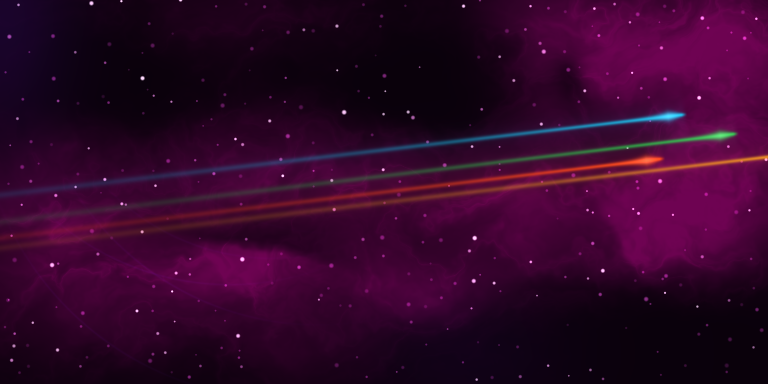
This background is drawn by a Shadertoy shader. Its source:

```glsl
// Four coloured light trails crossing a magenta nebula full of stars.

const vec3 VOID_COLOR = vec3(0.040, 0.003, 0.045);
const vec3 HAZE_COLOR = vec3(0.190, 0.006, 0.155);
const vec3 CLOUD_COLOR = vec3(0.430, 0.012, 0.320);
const vec3 VIOLET = vec3(0.055, 0.012, 0.120);

const int CLOUD_COUNT = 12;
// Cloud centre (xy) and radius (zw), in canvas heights.
const vec4 CLOUDS[CLOUD_COUNT] = vec4[](
    vec4(1.82, 0.89, 0.32, 0.20), vec4(1.47, 0.88, 0.18, 0.20),
    vec4(1.75, 0.44, 0.26, 0.19), vec4(1.37, 0.44, 0.18, 0.18),
    vec4(0.12, 0.46, 0.21, 0.17), vec4(0.26, 0.27, 0.34, 0.16),
    vec4(0.58, 0.55, 0.36, 0.13), vec4(1.04, 0.48, 0.34, 0.17),
    vec4(1.10, 0.26, 0.19, 0.08), vec4(0.62, 0.13, 0.40, 0.13),
    vec4(1.95, 0.62, 0.22, 0.22), vec4(0.60, 0.95, 0.36, 0.15));
const float CLOUD_WEIGHTS[CLOUD_COUNT] = float[](
    0.62, 0.42, 0.50, 0.32, 0.38, 0.32, 0.34, 0.36, 0.44, 0.20, 0.34, 0.15);

vec2 hash2(vec2 cell) {
    vec3 h = fract(cell.xyx * vec3(0.1031, 0.1030, 0.0973));
    h += dot(h, h.yzx + 33.33);
    return fract((h.xx + h.yz) * h.zy);
}

float cornerGradient(vec2 cell, vec2 f, vec2 corner) {
    float angle = 6.28318 * hash2(cell + corner).x;
    return dot(vec2(cos(angle), sin(angle)), f - corner);
}

float gradientNoise(vec2 p) {
    vec2 i = floor(p), f = p - i;
    vec2 u = f * f * f * (f * (f * 6.0 - 15.0) + 10.0);
    vec2 e = vec2(0.0, 1.0);
    return mix(mix(cornerGradient(i, f, e.xx), cornerGradient(i, f, e.yx), u.x),
               mix(cornerGradient(i, f, e.xy), cornerGradient(i, f, e.yy), u.x), u.y);
}

float fbm(vec2 p) {
    float sum = 0.0, amplitude = 0.6;
    for (int i = 0; i < 5; i++) {
        sum += amplitude * gradientNoise(p);
        p = mat2(1.6, 1.2, -1.2, 1.6) * p + 7.3;
        amplitude *= 0.5;
    }
    return sum;
}

float blob(vec2 p, vec2 centre, vec2 radius) {
    vec2 q = (p - centre) / radius;
    return exp(-dot(q, q));
}

// A soft blob cut off along one crisp side.
float veil(vec2 p, vec2 centre, vec2 radius, vec2 edgePoint, vec2 inward) {
    float edge = dot(p - edgePoint, normalize(inward));
    return blob(p, centre, radius) * smoothstep(-0.012, 0.022, edge);
}

vec3 nebula(vec2 p) {
    vec2 warp = vec2(fbm(p * 3.0 + 4.0), fbm(p * 3.0 + 19.0));
    vec2 q = p + 0.09 * warp;
    float density = 0.10;
    for (int i = 0; i < CLOUD_COUNT; i++)
        density += CLOUD_WEIGHTS[i] * blob(q, CLOUDS[i].xy, CLOUDS[i].zw);
    vec2 folded = p + 0.10 * warp;
    density += 0.50 * veil(folded, vec2(0.62, 0.31), vec2(0.21, 0.10), vec2(0.64, 0.365), vec2(-0.25, -1.0));
    density += 0.26 * veil(folded, vec2(1.70, 0.41), vec2(0.22, 0.13), vec2(1.57, 0.43), vec2(1.0, 0.6));
    // Wisps and creased strands stretched along the direction of travel.
    vec2 along = mat2(0.97, -0.24, 0.24, 0.97) * p;
    float crease = abs(fbm(along * vec2(2.2, 5.0) + 1.8 * warp + 31.0));
    density *= 0.90 + 0.45 * fbm(along * vec2(3.0, 7.0) + 1.5 * warp) + 0.26 * exp(-crease * 9.0);
    // Empty pockets.
    density *= 1.0 - 0.75 * blob(q, vec2(0.27, 0.78), vec2(0.22, 0.12));
    density *= 1.0 - 0.75 * blob(q, vec2(1.08, 0.77), vec2(0.24, 0.11));
    density *= 1.0 - 0.55 * blob(q, vec2(1.48, 0.79), vec2(0.05, 0.09));
    density *= 1.0 - 0.85 * blob(q, vec2(1.80, 0.09), vec2(0.38, 0.13));
    vec3 color = mix(VOID_COLOR, HAZE_COLOR, smoothstep(0.05, 0.42, density));
    color = mix(color, CLOUD_COLOR, smoothstep(0.33, 0.86, density));
    float violet = blob(p, vec2(0.0, 0.95), vec2(0.18, 0.30))
                 + 0.35 * blob(p, vec2(1.22, 0.08), vec2(0.26, 0.16));
    return color + VIOLET * violet;
}

// Faint thin arcs sweeping through the lower left.
float filaments(vec2 p) {
    float sum = 0.0;
    for (float i = 0.0; i < 6.0; i++) {
        vec2 centre = vec2(0.55, 0.75) + 0.35 * hash2(vec2(i, 5.0));
        float d = abs(length(p - centre) - 0.55 - 0.05 * i);
        sum += exp(-d * d / 0.000008);
    }
    return sum * blob(p, vec2(0.35, 0.22), vec2(0.35, 0.22));
}

// Sparse round stars, at most one per grid cell.
vec3 stars(vec2 p, float cellSize, float chance, float maxRadius, float seed) {
    vec2 cell = floor(p / cellSize);
    vec2 place = hash2(cell + seed), look = hash2(cell + seed + 57.0);
    float radius = maxRadius * mix(0.4, 1.0, look.x);
    float d = length(p - (cell + 0.15 + 0.7 * place) * cellSize);
    float disc = 1.0 - smoothstep(radius * 0.3, radius + 0.0015, d);
    float lit = step(hash2(cell + seed + 91.0).x, chance);
    vec3 tint = mix(vec3(0.65, 0.20, 0.62), vec3(1.0, 0.88, 1.0), smoothstep(0.5, 1.0, look.y));
    return tint * disc * lit * mix(0.25, 1.0, look.y);
}

// Lays a fading streak with a pointed, swollen head over the scene.
vec3 addTrail(vec3 scene, vec2 p, vec2 tail, vec2 tip, vec3 color) {
    vec2 dir = normalize(tip - tail);
    float behind = dot(tip - p, dir), t = max(behind, 0.0);
    float side = abs(dot(p - tip, vec2(-dir.y, dir.x)));
    float swell = smoothstep(0.0, 0.05, t) * exp(-max(t - 0.045, 0.0) / 0.035);
    float width = 0.0045 + 0.0025 * min(t, 1.8) + 0.008 * swell;
    float core = exp(-side * side / (width * width));
    float fade = smoothstep(-0.006, 0.012, behind) * (0.04 + 0.88 * exp(-1.35 * t));
    vec3 glow = 0.13 * color * exp(-side / 0.018) * fade;
    return mix(scene, color + 0.22 * swell * core, core * fade) + glow;
}

void mainImage(out vec4 fragColor, in vec2 fragCoord) {
    vec2 p = fragCoord / iResolution.y;
    vec3 color = nebula(p) + 0.5 * VIOLET * filaments(p);
    color += stars(p, 0.085, 0.45, 0.0070, 3.0);
    color += 0.75 * stars(p, 0.060, 0.38, 0.0050, 40.0);
    color = addTrail(color, p, vec2(0.0, 0.492), vec2(1.785, 0.702), vec3(0.08, 0.72, 0.88));
    color = addTrail(color, p, vec2(0.0, 0.422), vec2(1.920, 0.652), vec3(0.16, 0.75, 0.28));
    color = addTrail(color, p, vec2(0.0, 0.380), vec2(1.728, 0.587), vec3(0.95, 0.27, 0.08));
    color = addTrail(color, p, vec2(0.0, 0.354), vec2(2.150, 0.609), vec3(0.95, 0.62, 0.10));
    fragColor = vec4(min(color, 1.0), 1.0);
}
```
